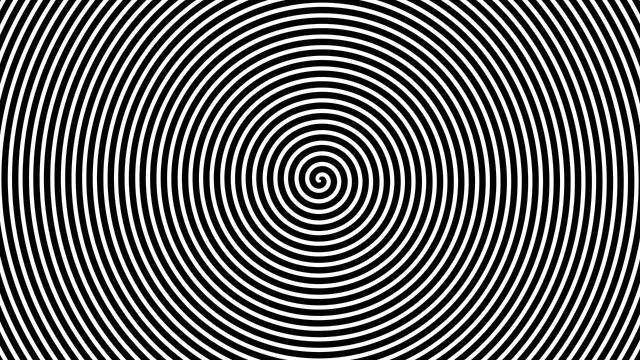
A WebGL 2 fragment shader for this background:

```glsl
#version 300 es
precision highp float;
// Draws a tight white spiral winding clockwise outward on black.

#define PITCH 0.0295            // gap between turns, in canvas heights
#define DUTY 0.40               // white share of each turn
#define START_TURN 0.0          // rotation of the spiral, in turns
#define CENTER vec2(0.0015, 0.0)
#define EDGE_PIXELS 1.1         // width of the smoothed edge
#define INK vec3(0.005)
#define PAPER vec3(0.995)

uniform vec2 u_resolution;
out vec4 fragColor;

const float TAU = 6.2831853;

// Signed distance to the arm of an Archimedean spiral, negative inside
float spiralArm(vec2 p) {
    float radius = max(length(p), 1e-5);
    float turn = atan(-p.x, -p.y) / TAU + START_TURN;  // zero points down
    float offset = abs(fract(radius / PITCH - turn + 0.5) - 0.5);

    // Divide by the slope of the field to get a true distance
    float slope = length(vec2(1.0 / PITCH, 1.0 / (TAU * radius)));
    return (offset - 0.5 * DUTY) / slope;
}

void main() {
    // Centred coordinates, one unit per canvas height
    vec2 p = (gl_FragCoord.xy - 0.5 * u_resolution) / u_resolution.y - CENTER;

    // Smooth the edge over about one pixel
    float edge = EDGE_PIXELS / u_resolution.y;
    float coverage = clamp(0.5 - spiralArm(p) / edge, 0.0, 1.0);
    fragColor = vec4(mix(INK, PAPER, coverage), 1.0);
}
```
